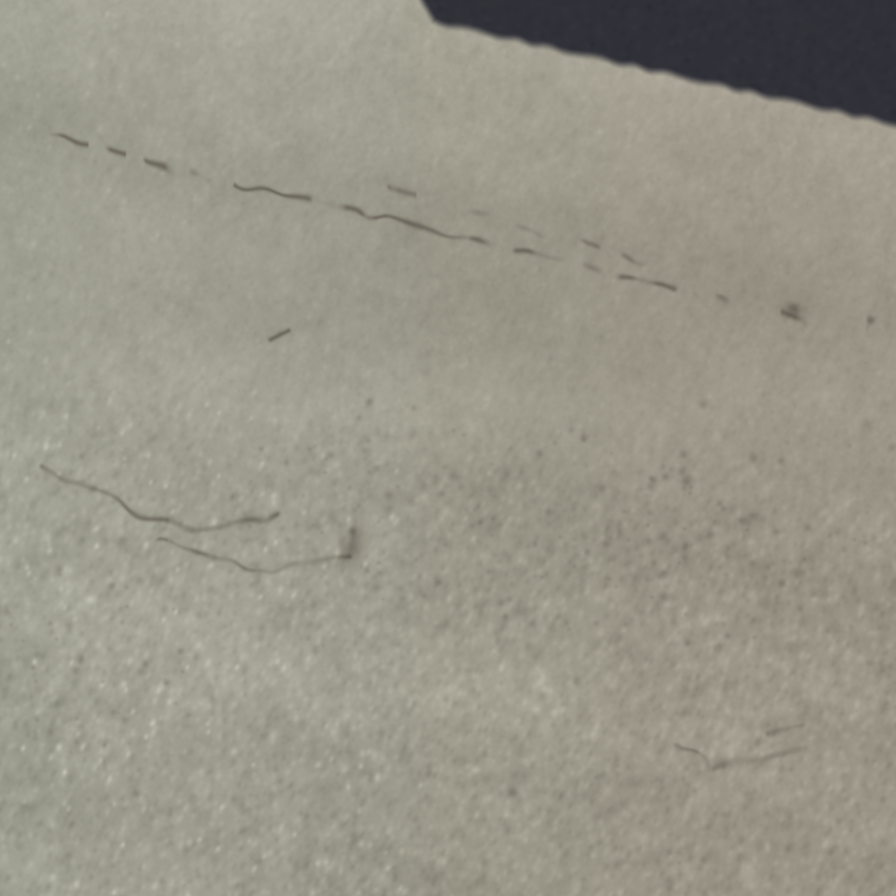
Give the GLSL for this texture, as a WebGL 1 fragment shader.

```glsl
precision highp float;
// Worn concrete in soft light: fine grain, pits, broken cracks and a dark shadow in the upper right corner.
uniform vec2 u_resolution;

vec3 hash3(vec2 cell) {
  vec3 q = fract(cell.xyx * vec3(0.1031, 0.1030, 0.0973));
  q += dot(q, q.yxz + 33.33);
  return fract((q.xxy + q.yzz) * q.zyx);
}

// Cellular noise: one soft bump, light or dark, in each cell.
float grain(vec2 p) {
  vec2 cell = floor(p);
  float sum = 0.0;
  for (int j = -1; j <= 1; j++) {
    for (int i = -1; i <= 1; i++) {
      vec2 c = cell + vec2(float(i), float(j));
      vec3 h = hash3(c);
      vec2 d = p - c - h.xy;
      sum += (h.z * 2.0 - 1.0) * exp(-5.0 * dot(d, d));
    }
  }
  return sum;
}

// Sparse round spots; share is the fraction of cells that hold one.
float spots(vec2 p, float share) {
  vec2 cell = floor(p);
  float sum = 0.0;
  for (int j = -1; j <= 1; j++) {
    for (int i = -1; i <= 1; i++) {
      vec2 c = cell + vec2(float(i), float(j));
      vec3 h = hash3(c + 71.0);
      vec2 d = p - c - h.xy;
      float size = mix(9.0, 22.0, fract(h.z * 57.0));
      sum += smoothstep(0.0, 0.06, share - h.z) * exp(-size * dot(d, d));
    }
  }
  return min(sum, 1.0);
}

float segment(vec2 p, vec2 a, vec2 b) {
  vec2 ab = b - a;
  return length(p - a - ab * clamp(dot(p - a, ab) / dot(ab, ab), 0.0, 1.0));
}

float stroke(float d, float width) {
  return exp(-d * d / (width * width));
}

float blob(vec2 p, vec2 center, vec2 radius) {
  vec2 d = (p - center) / radius;
  return exp(-dot(d, d));
}

void main() {
  vec2 uv = gl_FragCoord.xy / u_resolution;
  float slope = uv.y + 0.25 * uv.x;

  // Broad tone: greenish left, warm right, bands along the slope
  vec3 color = mix(vec3(0.622, 0.622, 0.566), vec3(0.603, 0.580, 0.525), smoothstep(0.0, 1.0, uv.x));
  float tone = 0.012 * sin(slope * 17.0 + 1.6 + 0.6 * sin(uv.x * 5.0));
  tone += 0.006 * sin(slope * 41.0 + sin(uv.x * 7.0));
  tone += 0.030 * smoothstep(0.82, 1.08, slope);
  tone += 0.022 * blob(uv, vec2(0.08, 0.53), vec2(0.25, 0.09));
  tone -= 0.022 * blob(uv, vec2(0.42, 0.65), vec2(0.50, 0.06));
  tone += 0.012 * grain(uv * 7.0) + 0.014 * grain(uv * 23.0 + 9.0);

  // Grain, stretched along a steep diagonal and rougher low down
  vec2 lean = vec2(uv.x - 0.35 * uv.y, uv.y * 0.75 + 0.15 * uv.x);
  float rough = mix(1.0, 0.42, smoothstep(0.45, 0.68, slope - 0.1 * uv.x));
  tone += rough * (0.036 * grain(lean * 75.0) + 0.042 * grain(lean * 135.0 + 31.0));
  tone += 0.012 * grain(uv * 210.0);
  float flecks = 0.03 + 0.11 * smoothstep(0.7, 0.1, uv.x) * rough;
  tone += 0.085 * rough * spots(lean * 85.0 + 5.0, flecks);
  color += tone * vec3(1.0, 1.0, 0.97);

  // Dark pits, gathered in loose groups
  float group = blob(uv, vec2(0.72, 0.40), vec2(0.28, 0.14)) + 0.7 * blob(uv, vec2(0.10, 0.24), vec2(0.16, 0.14));
  group += 0.6 * blob(uv, vec2(0.40, 0.46), vec2(0.15, 0.09));
  float pits = 0.55 * spots(uv * 62.0, 0.02 + 0.11 * group);
  pits += 0.35 * spots(uv * 100.0 + 17.0, 0.02 + 0.10 * group);
  pits += 0.8 * blob(uv, vec2(0.573, 0.115), vec2(0.006));
  pits += 0.8 * blob(uv, vec2(0.766, 0.463), vec2(0.006));
  pits += 0.4 * blob(uv, vec2(0.580, 0.318), vec2(0.011, 0.008));

  // Long broken cracks across the upper half
  vec2 p = uv + 0.008 * vec2(grain(uv * 32.0 + 3.0), grain(uv * 32.0 + 50.0));
  float gaps = smoothstep(-0.12, 0.22, grain(vec2(uv.x * 48.0, slope * 12.0)));
  float solid = blob(uv, vec2(0.46, 0.75), vec2(0.07, 0.05));
  float longCrack = stroke(segment(p, vec2(0.05, 0.850), vec2(0.96, 0.628)), 0.0036);
  float sideCrack = stroke(segment(p, vec2(0.43, 0.792), vec2(0.72, 0.710)), 0.0034);
  float cracks = longCrack * max(gaps, solid) + 0.7 * sideCrack * gaps;
  cracks += gaps * stroke(segment(p, vec2(0.885, 0.655), vec2(0.965, 0.638)), 0.006);

  // Short branching cracks below
  float left = segment(p, vec2(0.05, 0.480), vec2(0.14, 0.437));
  left = min(left, segment(p, vec2(0.14, 0.437), vec2(0.22, 0.408)));
  left = min(left, segment(p, vec2(0.22, 0.408), vec2(0.31, 0.427)));
  float lower = segment(p, vec2(0.18, 0.395), vec2(0.28, 0.365));
  lower = min(lower, segment(p, vec2(0.28, 0.365), vec2(0.39, 0.380)));
  float right = segment(p, vec2(0.755, 0.168), vec2(0.79, 0.140));
  right = min(right, segment(p, vec2(0.79, 0.140), vec2(0.90, 0.165)));
  right = min(right, segment(p, vec2(0.86, 0.180), vec2(0.90, 0.190)));
  float fade = 0.5 + 0.5 * gaps;
  cracks += fade * (0.9 * stroke(left, 0.0034) + 0.75 * stroke(lower, 0.0032) + 0.6 * stroke(right, 0.0036));
  cracks += gaps * blob(uv, vec2(0.388, 0.397), vec2(0.013, 0.022));
  cracks += stroke(segment(uv, vec2(0.302, 0.621), vec2(0.322, 0.631)), 0.0028);
  color = mix(color, vec3(0.34, 0.31, 0.28), min(0.62 * cracks + 0.5 * pits, 0.75));

  // Shadow with a soft, slightly ragged edge
  float under = uv.y - 0.975 + 0.223 * (uv.x - 0.485) + 0.0015 * sin(uv.x * 140.0 + sin(uv.x * 53.0));
  float side = uv.x - 0.485 + 0.6 * (uv.y - 0.975);
  float shadow = smoothstep(-0.006, 0.007, min(under, side));
  vec3 shade = vec3(0.19, 0.19, 0.22) + 0.012 * grain(uv * 120.0);
  gl_FragColor = vec4(mix(color, shade, shadow), 1.0);
}
```
